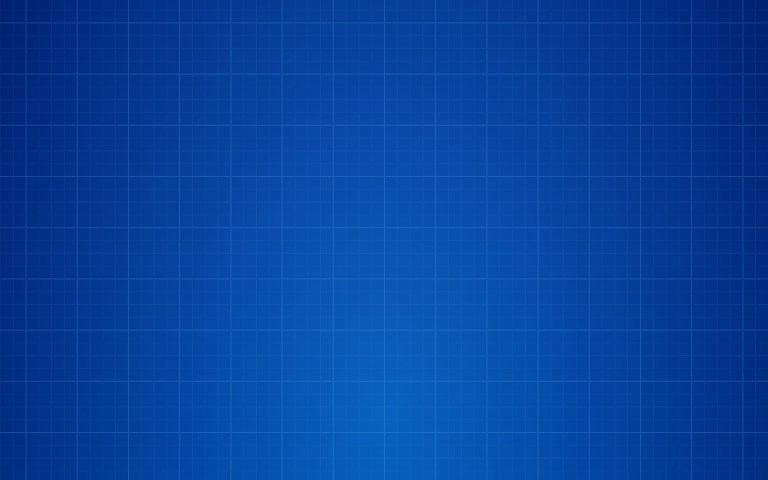
Reproduce this pattern procedurally as a Shadertoy shader.

```glsl
// Pixel-box coverage of the nearest line in each axis of a square grid
vec2 gridLines(vec2 p, float spacing, float width, float pixel) {
    vec2 d = abs(p - spacing * round(p / spacing));
    vec2 inner = max(d - 0.5 * pixel, vec2(-0.5 * width));
    vec2 outer = min(d + 0.5 * pixel, vec2(0.5 * width));
    return max(outer - inner, 0.0) / pixel;
}

// Soft mottling from layered sines
float mottle(vec2 p) {
    float sum = 0.0;
    float amplitude = 0.5;
    for (int i = 0; i < 4; i++) {
        sum += amplitude * sin(p.x + 1.7 * sin(p.y)) * sin(p.y + 1.3 * sin(p.x));
        p = mat2(1.6, 1.2, -1.2, 1.6) * p + 2.3;
        amplitude *= 0.6;
    }
    return sum;
}

// Blue glow low in the centre, falling off to dark corners
vec3 backdrop(vec2 p) {
    float d = length(vec2(p.x, 0.62 * (p.y - 0.13)));
    vec3 blue = vec3(0.045, 0.385, 0.75) - vec3(0.05, 0.25, 0.21) * d;
    blue -= vec3(0.0, 0.02, 0.12) * d * d;
    blue.r += 0.03 * (smoothstep(0.0, 0.6, p.y) - 0.5) * (1.0 - d);
    return blue;
}

void mainImage(out vec4 fragColor, in vec2 fragCoord) {
    float pixel = 1.0 / iResolution.y;
    vec2 p = (fragCoord - vec2(0.5 * iResolution.x, 0.0)) * pixel;
    vec2 gridPos = p - vec2(0.001, 0.099);

    // Fifteen major cells across the width, each split in four
    float cell = 1.0 / 9.375;
    vec2 major = gridLines(gridPos, cell, 0.0021, pixel);
    vec2 minor = gridLines(gridPos, cell / 4.0, 0.0021, pixel);

    // Uneven ink from one minor line to the next
    vec2 lineIndex = round(gridPos * 4.0 / cell);
    vec2 ink = 0.055 + 0.02 * sin(lineIndex * vec2(2.4, 3.1) + vec2(0.6, 1.9));
    minor *= ink;

    vec3 color = backdrop(p) * (1.0 + 0.012 * mottle(p * 40.0));
    float strength = max(max(minor.x, minor.y), 0.19 * max(major.x, major.y));
    color = mix(color, vec3(0.42, 0.74, 0.95), strength);
    fragColor = vec4(clamp(color, 0.0, 1.0), 1.0);
}
```
